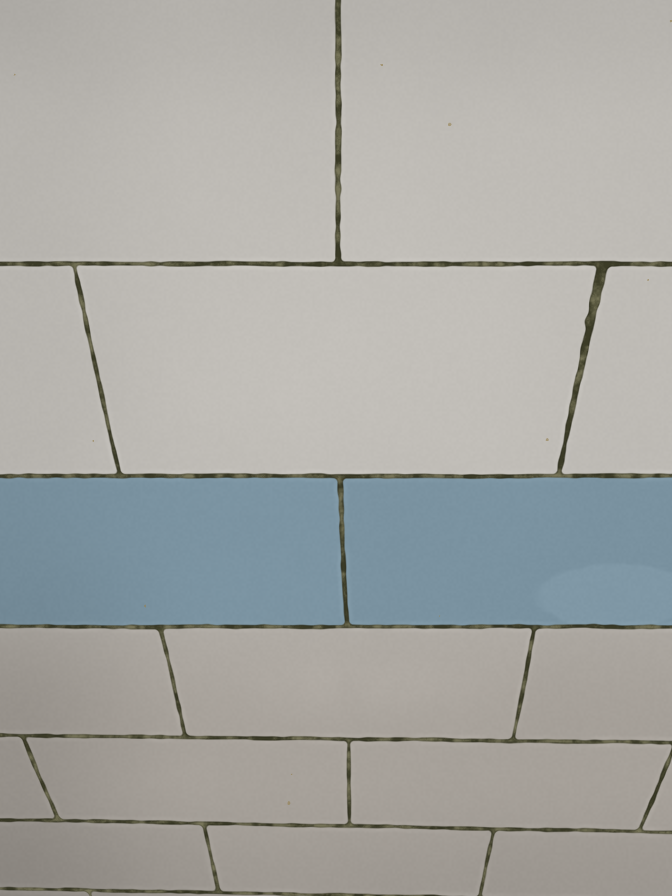
Give the GLSL for this pattern, as a Shadertoy shader.

```glsl
const float FIRST_LINE = 0.2943;   // topmost course line, measured down from the top
const float COURSE = 0.2857;       // course height before foreshortening
const float RECEDE = 0.2054;       // foreshortening per course
const float TILE_WIDTH = 0.590;    // tile width at the first line
const vec2 CENTRE_X = vec2(0.3775, 0.3895);  // middle joint, upper and lower
const float TILT = 0.019;          // slope of the lowest courses
const float BLUE_COURSE = 1.0;
const vec2 WORN_JOINT = vec2(1.0, 0.0);      // joint and course with wide grout
const float GROUT_H = 0.0025;      // half widths of the grout
const float GROUT_V = 0.0029;
const float CORNER = 0.0045;
const vec3 WHITE_NEAR = vec3(0.735, 0.723, 0.701);
const vec3 WHITE_FAR = vec3(0.650, 0.628, 0.600);
const vec3 BLUE = vec3(0.480, 0.575, 0.630);
const vec3 GROUT_DARK = vec3(0.23, 0.23, 0.15);
const vec3 GROUT_LIGHT = vec3(0.47, 0.46, 0.35);
const vec3 SPECK = vec3(0.58, 0.50, 0.31);

float hash(vec2 p) {
    vec3 q = fract(vec3(p.xyx) * 0.1031);
    q += dot(q, q.yzx + 33.33);
    return fract((q.x + q.y) * q.z);
}

float noise(vec2 p) {
    vec2 i = floor(p), f = fract(p);
    f = f * f * (3.0 - 2.0 * f);
    return mix(mix(hash(i), hash(i + vec2(1, 0)), f.x),
               mix(hash(i + vec2(0, 1)), hash(i + vec2(1, 1)), f.x), f.y);
}

float fbm(vec2 p) {
    float sum = 0.0, gain = 0.5;
    for (int i = 0; i < 4; i++) {
        sum += gain * noise(p);
        p = p * 2.03 + 17.0;
        gain *= 0.5;
    }
    return sum;
}

float blob(vec2 p, vec2 centre, vec2 radius) {
    vec2 q = (p - centre) / radius;
    return exp(-dot(q, q));
}

// Height on the canvas of a course line
float lineHeight(float k) {
    return FIRST_LINE + COURSE * k / (1.0 + RECEDE * k);
}

// Sparse dirt spots, one at most per grid cell
float specks(vec2 p) {
    vec2 g = p * 17.0, id = floor(g);
    vec2 spot = 0.2 + 0.6 * vec2(hash(id + 3.1), hash(id + 8.7));
    float radius = mix(0.02, 0.045, hash(id + 5.3));
    float d = length(fract(g) - spot) + 0.03 * (noise(g * 25.0) - 0.5);
    return step(0.94, hash(id + 41.0)) * (1.0 - smoothstep(radius * 0.4, radius, d));
}

void mainImage(out vec4 fragColor, in vec2 fragCoord) {
    float px = 1.0 / iResolution.y;
    vec2 p = vec2(fragCoord.x, iResolution.y - fragCoord.y) * px;

    // Undo the perspective: k counts courses, u counts tiles
    vec2 q = p;
    q.y -= TILT * (p.x - 0.375) * smoothstep(0.68, 0.95, p.y);
    q += 0.0012 * (vec2(noise(p * 23.0), noise(p * 23.0 + 50.0)) - 0.5);
    float drop = q.y - FIRST_LINE;
    float k = drop / (COURSE - RECEDE * drop);
    float depth = 1.0 + RECEDE * k;
    float course = floor(k);
    float centre = mix(CENTRE_X.x, CENTRE_X.y, smoothstep(0.45, 0.8, p.y));
    float u = (q.x - centre) * depth / TILE_WIDTH + 0.5 * (1.0 - mod(course, 2.0));
    vec2 tile = vec2(floor(u), course);
    vec2 joint = vec2(round(u), course);

    // Distance inside the rounded edge of the tile
    float rough = 0.7 + 0.6 * noise(p * 95.0);
    float worn = float(distance(joint, WORN_JOINT) < 0.5);
    float taper = 1.0 - smoothstep(0.0, 0.75, fract(k));
    float size = rough / sqrt(max(depth, 0.9));
    float halfV = GROUT_V * size * mix(0.8, 1.1, hash(joint + 9.0)) * (1.0 + worn * taper);
    float halfH = GROUT_H * size;
    vec2 inset = vec2(abs(u - joint.x) * TILE_WIDTH / depth - halfV,
                      abs(q.y - lineHeight(round(k))) - halfH);
    float edge = CORNER - length(max(CORNER - inset, 0.0));
    float nearest = min(inset.x, inset.y);

    // Glaze with uneven light
    float far = smoothstep(0.52, 0.82, p.y);
    vec3 glaze = mix(WHITE_NEAR, WHITE_FAR, far);
    float isBlue = float(abs(course - BLUE_COURSE) < 0.5);
    glaze = mix(glaze, BLUE, isBlue);
    float light = 1.0 + 0.03 * blob(p, vec2(0.40, 0.38), vec2(0.32, 0.22));
    light -= 0.07 * smoothstep(0.24, 0.0, p.x) * mix(0.5, 1.5, far);
    light -= 0.04 * smoothstep(0.16, 0.0, p.y);
    light -= 0.06 * smoothstep(0.86, 1.0, p.y);
    light += 0.025 * (hash(tile + 20.0) - 0.5) + 0.02 * (fbm(p * 9.0) - 0.47);
    glaze *= light;

    // Faint reflections
    float streak = fbm(p * vec2(14.0, 9.0));
    glaze += 0.045 * streak * blob(p, vec2(0.40, 0.765), vec2(0.13, 0.04));
    float patchShape = blob(p, vec2(0.69, 0.665), vec2(0.085, 0.034)) + 0.3 * (streak - 0.5);
    glaze += isBlue * 0.025 * smoothstep(0.32, 0.42, patchShape);

    // Bevel, dirt and grain
    float bevel = smoothstep(0.0, 0.0015, nearest) * (1.0 - smoothstep(0.0015, 0.0065, nearest));
    glaze += 0.03 * bevel * noise(p * 40.0);
    glaze = mix(glaze, SPECK, 0.6 * specks(p));
    glaze += 0.012 * (noise(p * 380.0) - 0.5);

    // Mossy grout, darkest along the shadowed rim
    float moss = smoothstep(0.25, 0.75, fbm(p * 90.0));
    vec3 grout = mix(GROUT_DARK, GROUT_LIGHT, moss);
    grout *= mix(1.0, 0.8, smoothstep(-0.0025, 0.0, edge));
    float soft = max(px, 0.0009);
    fragColor = vec4(mix(grout, glaze, smoothstep(-soft, soft, edge)), 1.0);
}
```
